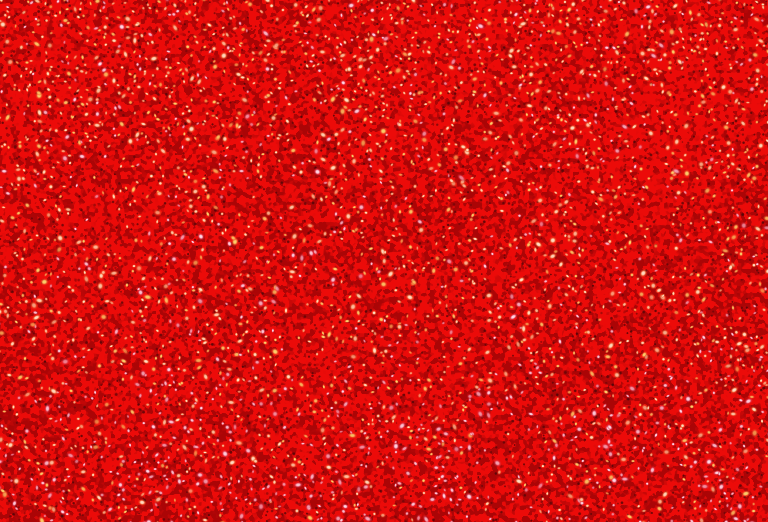
Reproduce this texture procedurally as a Shadertoy shader.

```glsl
#define GRAIN_CELLS 155.0
#define PIT_CELLS 96.0
#define PIT_SHARE 0.24
#define GLINT_CELLS 72.0
#define GLINT_SHARE 0.43
#define GLINT_MIN 0.0025
#define GLINT_MAX 0.0054
#define BRIGHT_RED vec3(0.925, 0.045, 0.035)
#define DEEP_RED vec3(0.67, 0.02, 0.025)
#define PIT_RED vec3(0.27, 0.02, 0.03)

float hash(vec2 p) {
    return fract(sin(dot(p, vec2(127.1, 311.7))) * 43758.5453);
}

vec2 hash2(vec2 p) {
    return vec2(hash(p), hash(p + vec2(37.2, 91.7)));
}

float valueNoise(vec2 p) {
    vec2 cell = floor(p), f = fract(p);
    f = f * f * (3.0 - 2.0 * f);
    return mix(mix(hash(cell), hash(cell + vec2(1, 0)), f.x),
               mix(hash(cell + vec2(0, 1)), hash(cell + vec2(1, 1)), f.x), f.y);
}

// Tone of packed flakes, blended softly between neighbouring centres
float flakeTone(vec2 p) {
    vec2 cell = floor(p);
    float total = 0.0, weights = 0.0;
    for (int y = -1; y <= 1; y++)
    for (int x = -1; x <= 1; x++) {
        vec2 id = cell + vec2(x, y);
        vec2 offset = p - id - hash2(id);
        float weight = exp(-7.0 * dot(offset, offset));
        total += weight * hash(id + 17.3);
        weights += weight;
    }
    return total / weights;
}

// Small dark gaps between flakes
float pitMask(vec2 p, float pixel) {
    vec2 cell = floor(p * PIT_CELLS);
    float mask = 0.0;
    for (int y = -1; y <= 1; y++)
    for (int x = -1; x <= 1; x++) {
        vec2 id = cell + vec2(x, y);
        float radius = mix(0.002, 0.0037, hash(id + 5.1));
        float d = length(p - (id + hash2(id + 61.4)) / PIT_CELLS);
        float present = step(hash(id + 29.6), PIT_SHARE);
        float spot = 1.0 - smoothstep(0.3 * radius, radius + 0.3 * pixel, d);
        mask = max(mask, present * spot * mix(0.45, 1.0, hash(id + 8.8)));
    }
    return mask;
}

// Reflecting flakes: a coloured rim around a pale core
vec3 addGlints(vec3 color, vec2 p, float pixel) {
    vec2 cell = floor(p * GLINT_CELLS);
    for (int y = -1; y <= 1; y++)
    for (int x = -1; x <= 1; x++) {
        vec2 id = cell + vec2(x, y);
        float height = id.y / GLINT_CELLS;
        float low = 1.0 - smoothstep(0.0, 0.45, height);
        float density = 0.8 + 0.4 * smoothstep(0.5, 1.0, height) + 0.2 * low;
        density *= GLINT_SHARE * (0.6 + 0.8 * valueNoise(id / 6.0 + 43.0));
        if (hash(id + 3.7) > density) continue;

        // Slightly stretched flake at a random angle
        vec2 offset = p - (id + hash2(id + 12.9)) / GLINT_CELLS;
        float angle = 6.2832 * hash(id + 71.5);
        vec2 axis = vec2(cos(angle), sin(angle));
        float stretch = mix(1.0, 1.35, hash(id + 52.3));
        offset = vec2(dot(offset, axis) / stretch, dot(offset, vec2(-axis.y, axis.x)) * stretch);
        float size = hash(id + 84.1);
        float radius = mix(GLINT_MIN, GLINT_MAX, size * size * size);
        float d = length(offset);

        float pink = step(hash(id + 24.6), 0.2 + 0.4 * low);
        float yellow = step(hash(id + 33.8), 0.32 * (1.0 - pink));
        vec3 rimColor = mix(vec3(0.95, 0.39, 0.19), vec3(0.87, 0.26, 0.36), pink);
        vec3 coreColor = mix(vec3(1.0, 0.87, 0.77), vec3(0.98, 0.82, 0.42), yellow);
        coreColor = mix(coreColor, vec3(1.0, 0.84, 0.89), pink);
        float strength = mix(0.4, 1.0, hash(id + 46.2));
        float rim = 1.0 - smoothstep(0.45 * radius, 1.55 * radius + 0.2 * pixel, d);
        float core = 1.0 - smoothstep(0.3 * radius, radius + 0.2 * pixel, d);
        color = mix(color, rimColor, rim * sqrt(strength));
        color = mix(color, coreColor, core * strength);
    }
    return color;
}

void mainImage(out vec4 fragColor, in vec2 fragCoord) {
    vec2 p = fragCoord / iResolution.y;
    float pixel = 1.0 / iResolution.y;

    // Red flake bed with broad uneven light
    float light = 0.12 * (valueNoise(p * 7.0) - 0.5) + 0.05 * (p.y - 0.5);
    float tone = flakeTone(p * GRAIN_CELLS) + light;
    vec3 color = mix(DEEP_RED, BRIGHT_RED, smoothstep(0.24, 0.58, tone));
    color = mix(color, PIT_RED, 0.8 * pitMask(p, pixel));

    color = addGlints(color, p, pixel);
    fragColor = vec4(clamp(color, 0.0, 1.0), 1.0);
}
```
